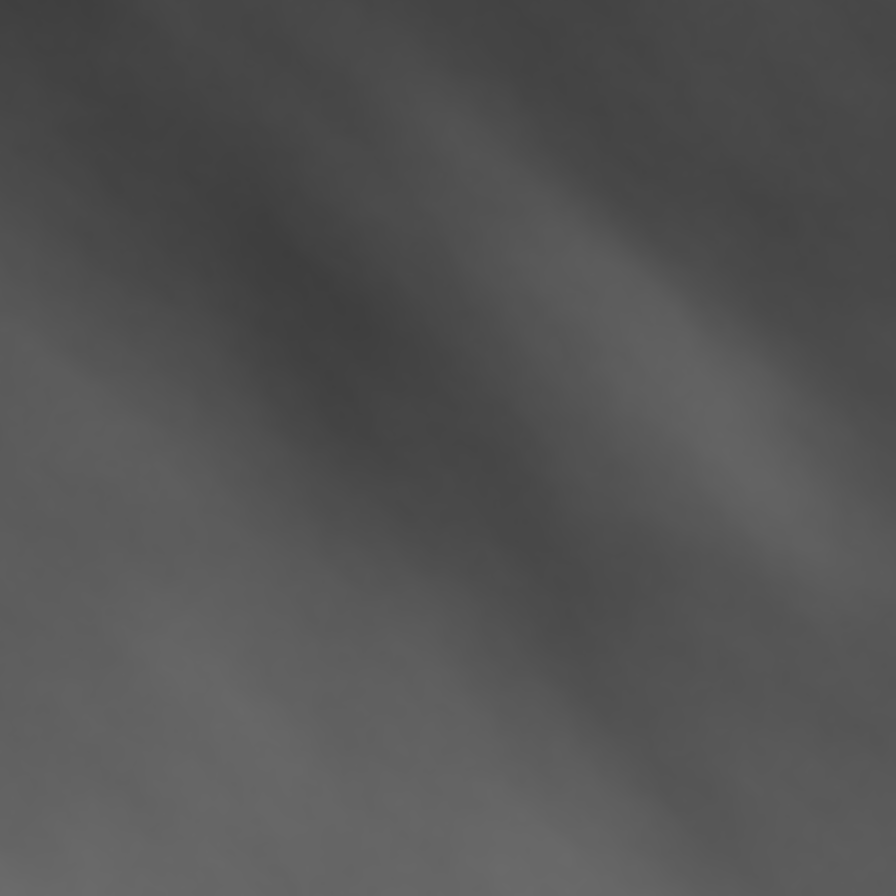
A Shadertoy shader for this texture:

```glsl
// Soft grey smoke: blurred diagonal bands of shadow and light with faint grain.

const vec2 ALONG = vec2(0.7071, -0.7071);  // bands fall from upper left to lower right
const vec2 ACROSS = vec2(0.7071, 0.7071);

vec2 hashGradient(vec2 cell) {
    vec3 q = fract(cell.xyx * vec3(0.1031, 0.1030, 0.0973));
    q += dot(q, q.yzx + 33.33);
    float angle = 6.2832 * fract((q.x + q.y) * q.z);
    return vec2(cos(angle), sin(angle));
}

float gradientNoise(vec2 p) {
    vec2 cell = floor(p), f = fract(p);
    vec2 u = f * f * f * (f * (f * 6.0 - 15.0) + 10.0);
    float a = dot(hashGradient(cell), f);
    float b = dot(hashGradient(cell + vec2(1, 0)), f - vec2(1, 0));
    float c = dot(hashGradient(cell + vec2(0, 1)), f - vec2(0, 1));
    float d = dot(hashGradient(cell + vec2(1, 1)), f - vec2(1, 1));
    return mix(mix(a, b, u.x), mix(c, d, u.x), u.y);
}

float fbm(vec2 p, int octaves) {
    float sum = 0.0, weight = 1.0;
    for (int i = 0; i < octaves; i++) {
        sum += weight * gradientNoise(p);
        p = mat2(1.6, 1.2, -1.2, 1.6) * p + 7.3;
        weight *= 0.5;
    }
    return sum;
}

// Gaussian blob in band coordinates
float softStreak(vec2 band, vec2 center, vec2 size) {
    vec2 q = (band - center) / size;
    return exp(-dot(q, q));
}

float smokeTone(vec2 p) {
    vec2 band = vec2(dot(p - 0.5, ALONG), dot(p - 0.5, ACROSS));
    vec2 stretched = band * vec2(2.2, 5.0);

    // Wavy band edges
    band.y += 0.045 * fbm(stretched + 3.7, 3);

    // Broad light from below, then the shadow and light bands
    float tone = 0.322 - 0.085 * (p.y - 0.5);
    tone += 0.040 * (1.0 - smoothstep(-0.30, -0.08, band.y));
    tone -= 0.055 * softStreak(band, vec2(-0.20, 0.0), vec2(0.60, 0.12));
    tone += 0.066 * softStreak(band, vec2(0.08, 0.24), vec2(0.32, 0.075));
    tone -= 0.022 * softStreak(band, vec2(0.05, 0.40), vec2(0.50, 0.10));

    // Cloudy wisps
    return tone + 0.026 * fbm(stretched * 1.3 + 11.0, 4);
}

void mainImage(out vec4 fragColor, in vec2 fragCoord) {
    vec2 p = fragCoord / iResolution.xy;
    float grain = 0.005 * fbm(p * 45.0, 2);
    fragColor = vec4(vec3(smokeTone(p) + grain), 1.0);
}
```
